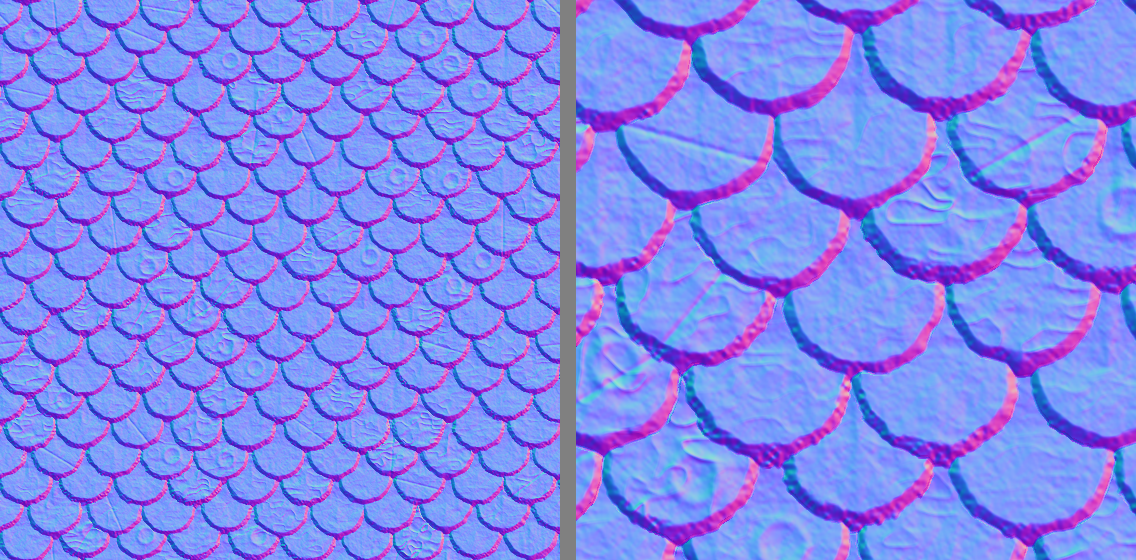
Left: the whole. Right: its middle third, enlarged.
Give the GLSL for this texture map, as a WebGL 1 fragment shader.

```glsl
precision highp float;
// Tangent-space normal map of worn, overlapping fish-scale shingles, ten across and twenty rows down.

uniform vec2 u_resolution;

const float COLUMNS = 10.0;

vec2 hash2(vec2 p) {
  vec2 s = vec2(dot(p, vec2(127.1, 311.7)), dot(p, vec2(269.5, 183.3)));
  return fract(sin(s) * 43758.545);
}

float noise(vec2 p) {
  vec2 i = floor(p);
  vec2 f = fract(p);
  f = f * f * f * (f * (f * 6.0 - 15.0) + 10.0);
  float low = mix(hash2(i).x, hash2(i + vec2(1.0, 0.0)).x, f.x);
  float high = mix(hash2(i + vec2(0.0, 1.0)).x, hash2(i + 1.0).x, f.x);
  return mix(low, high, f.y);
}

// Height of one tilted scale: rounded below, straight-sided above, frayed at the rim
float scaleHeight(vec2 q, vec2 id) {
  vec2 r = hash2(id + 31.0);
  vec2 seed = id * 17.0;
  float radius = 0.45 + 0.045 * (r.x - 0.5);
  float rim = length(vec2(q.x, min(q.y, 0.0))) - radius;
  rim += 0.035 * (noise(q * 8.0 + seed) - 0.5);
  rim += (0.008 + 0.018 * r.y) * (noise(q * 32.0 + seed) - 0.5);
  float drop = max(rim + 0.025, 0.0);
  float tilt = -0.1 * q.y + 0.15 * max(0.15 - q.y, 0.0);
  return tilt + 0.02 * (r.y - 0.5) - 1.8 * drop * drop / (drop + 0.015);
}

// Grain, streaks, creases and occasional damage on one scale
float surfaceRelief(vec2 q, vec2 id) {
  vec2 wear = hash2(id + 57.0);
  vec2 mark = hash2(id + 83.0);
  vec2 seed = id * 23.0;
  float h = 0.018 * noise(q * 5.0 + seed);
  h += 0.008 * noise(q * 13.0 + seed);
  h += 0.0055 * noise(q * 27.0 + seed);
  h += 0.003 * noise(q * 48.0 + seed);
  h += 0.010 * wear.y * noise(q * vec2(16.0, 4.0) + seed);

  vec2 warped = q + 0.12 * vec2(noise(q * 6.0 + seed), noise(q * 6.0 - seed));
  float crease = 1.0 - abs(2.0 * noise(warped * vec2(5.0, 10.0) + seed) - 1.0);
  h += (0.004 + 0.022 * wear.x * wear.x * wear.x) * crease * crease;

  // Round dents with a raised lip
  float away = length(q - 0.2 * (mark - 0.5) + vec2(0.0, 0.1));
  float dent = exp(-pow((away - 0.14) / 0.035, 2.0)) - 0.8 * exp(-pow(away / 0.06, 2.0));
  h += 0.016 * dent * step(0.93, mark.x);

  // Straight scratches
  float angle = 6.28 * wear.x;
  float across = dot(q + vec2(0.0, 0.15), vec2(cos(angle), sin(angle)));
  h -= 0.013 * exp(-pow(across / 0.02, 2.0)) * step(0.86, mark.y);
  return h;
}

// Highest scale at a point, searched among the neighbouring staggered rows
float shingleHeight(vec2 p) {
  float best = -10.0;
  vec2 bestLocal = vec2(0.0);
  vec2 bestId = vec2(0.0);
  float baseRow = floor(p.y * 2.0);
  for (int j = -2; j <= 2; j++) {
    float row = baseRow + float(j);
    float stagger = 0.5 * mod(row, 2.0);
    float baseColumn = floor(p.x - stagger);
    for (int i = 0; i <= 1; i++) {
      float column = baseColumn + float(i);
      vec2 id = mod(vec2(column, row), vec2(COLUMNS, 2.0 * COLUMNS));
      vec2 center = vec2(column + stagger, 0.5 * row - 0.02);
      vec2 local = p - center - 0.11 * (hash2(id) - 0.5);
      float h = scaleHeight(local, id);
      if (h > best) {
        best = h;
        bestLocal = local;
        bestId = id;
      }
    }
  }
  return best + surfaceRelief(bestLocal, bestId);
}

void main() {
  vec2 p = gl_FragCoord.xy / u_resolution * COLUMNS;

  // Slope by central differences
  vec2 e = vec2(0.012, 0.0);
  vec2 slope = vec2(shingleHeight(p + e.xy) - shingleHeight(p - e.xy),
                    shingleHeight(p + e.yx) - shingleHeight(p - e.yx)) / (2.0 * e.x);

  // Limit steepness, then encode the normal as colour
  slope *= 2.2 / max(2.2, length(slope));
  // Height rises toward each lower rim, so the face leans up
  vec3 normal = normalize(vec3(-slope, 1.0));
  gl_FragColor = vec4(0.5 + 0.5 * normal, 1.0);
}
```
